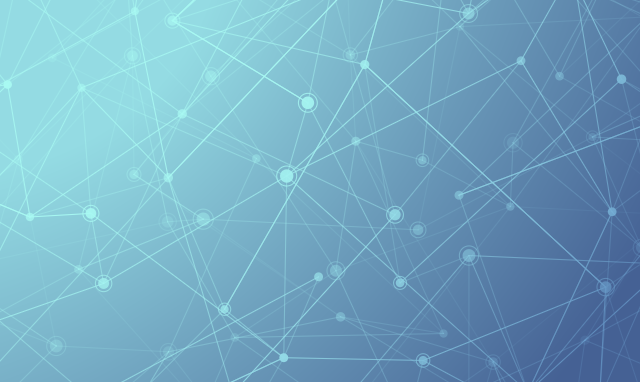
A Shadertoy shader for this background:

```glsl
// Glowing network of linked nodes over a diagonal aqua-to-indigo gradient.

const int REACH = 2;          // longest link, in cells
const int LINKS = 3;          // links started by each node
const float LINE_HALF = 0.0014;

// Three uniform random values in [0, 1) for a cell and a seed
vec3 hash3(ivec2 cell, int seed) {
    uvec3 v = uvec3(ivec3(cell, seed)) * 1664525u + 1013904223u;
    v.x += v.y * v.z; v.y += v.z * v.x; v.z += v.x * v.y;
    v ^= v >> 16u;
    v.x += v.y * v.z; v.y += v.z * v.x; v.z += v.x * v.y;
    return vec3(v >> 8u) / float(1 << 24);
}

vec2 nodePosition(ivec2 cell, float size, int seed) {
    return (vec2(cell) + 0.12 + 0.76 * hash3(cell, seed).xy) * size;
}

float segmentDistance(vec2 p, vec2 a, vec2 b) {
    vec2 ab = b - a;
    float along = clamp(dot(p - a, ab) / max(dot(ab, ab), 1e-6), 0.0, 1.0);
    return length(p - a - ab * along);
}

// Antialiased coverage of a signed distance
float coverage(float dist, float pixel) {
    return clamp(0.5 - dist / pixel, 0.0, 1.0);
}

float blendOver(float below, float above) {
    return below + (1.0 - below) * above;
}

// Solid dot, on some nodes enclosed by a thin ring
float nodeMark(vec2 p, vec2 center, vec3 rnd, float pixel) {
    float dist = length(p - center);
    float ringed = step(0.5, rnd.x);
    float radius = mix(0.0105, 0.0125, rnd.y) + ringed * 0.005 * rnd.y;
    float dotMask = coverage(dist - radius, pixel);
    float ringMask = coverage(abs(dist - radius * 1.5) - LINE_HALF, pixel);
    return max(dotMask, 0.9 * ringed * ringMask);
}

// Opacity of one layer of nodes and links
float network(vec2 p, float size, int seed, vec2 lineRange, vec2 nodeRange, float pixel) {
    ivec2 home = ivec2(floor(p / size));
    float ink = 0.0;
    for (int y = -REACH; y <= REACH; y++)
    for (int x = -REACH; x <= REACH; x++) {
        ivec2 cell = home + ivec2(x, y);
        vec2 start = nodePosition(cell, size, seed);

        for (int i = 1; i <= LINKS; i++) {
            vec3 rnd = hash3(cell, seed + i);
            ivec2 hop = ivec2(floor(rnd.xy * float(2 * REACH + 1))) - REACH;
            vec2 end = nodePosition(cell + hop, size, seed);
            float line = coverage(segmentDistance(p, start, end) - LINE_HALF, pixel);
            float opacity = mix(lineRange.x, lineRange.y, rnd.z);
            ink = blendOver(ink, line * opacity * (hop == ivec2(0) ? 0.0 : 1.0));
        }

        vec3 style = hash3(cell, seed + 10);
        float mark = nodeMark(p, start, style, pixel);
        ink = blendOver(ink, mark * mix(nodeRange.x, nodeRange.y, style.z));
    }
    return ink;
}

// Gradient parameter: 0 at the upper left, 1 at the lower right
float shade(vec2 p) {
    vec2 fromTop = vec2(p.x, 1.0 - p.y);
    float linearPart = dot(fromTop, vec2(0.60, 0.48)) - 0.33;
    float radialPart = (length(fromTop - vec2(0.2, 0.0)) - 0.34) / 1.3;
    return clamp(0.5 * (linearPart + radialPart), 0.0, 1.0);
}

void mainImage(out vec4 fragColor, in vec2 fragCoord) {
    float pixel = 1.0 / iResolution.y;
    vec2 p = fragCoord * pixel;
    float t = shade(p);

    // Background
    vec3 aqua = vec3(0.58, 0.86, 0.89);
    vec3 steel = vec3(0.42, 0.61, 0.73);
    vec3 indigo = vec3(0.27, 0.38, 0.58);
    vec3 color = t < 0.5 ? mix(aqua, steel, t * 2.0) : mix(steel, indigo, t * 2.0 - 1.0);

    // Faint far layer, then crisp near layer
    vec3 inkColor = mix(vec3(0.66, 0.98, 0.95), vec3(0.47, 0.71, 0.89), t * t);
    float fade = 1.0 - 0.4 * t * t;
    float far = network(p, 0.25, 40, vec2(0.10, 0.38), vec2(0.18, 0.50), pixel);
    float near = network(p + 0.13, 0.26, 7, vec2(0.25, 0.95), vec2(0.50, 1.0), pixel);
    color = mix(color, inkColor, far * fade);
    color = mix(color, inkColor, near * fade);

    fragColor = vec4(color, 1.0);
}
```
